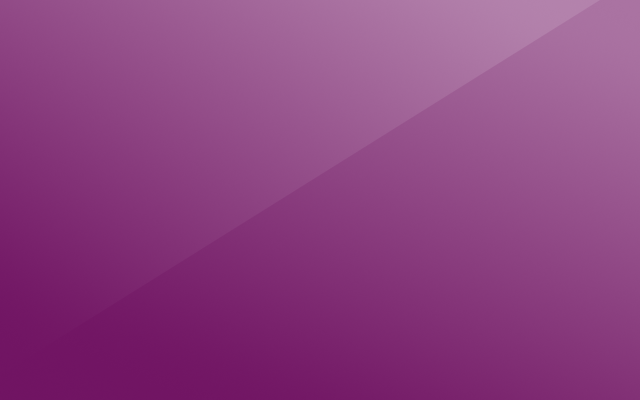
Give the GLSL for this background, as a Shadertoy shader.

```glsl
// Plum to pale mauve gradient crossed by a lighter diagonal sheet.

// Clamp with rounded shoulders, so a ramp settles gently at both ends.
float softClamp(float x, float low, float high) {
    float k = 0.025;
    float raised = 0.5 * (x + low + sqrt((x - low) * (x - low) + k * k * 2.0));
    return 0.5 * (raised + high - sqrt((raised - high) * (raised - high) + k * k));
}

// Tone 0 is deep plum, tone 1 is pale mauve.
vec3 plumRamp(float tone) {
    return mix(vec3(0.442, 0.080, 0.388), vec3(0.705, 0.515, 0.677), tone);
}

void mainImage(out vec4 fragColor, in vec2 fragCoord) {
    vec2 uv = fragCoord / iResolution.xy;

    // Each side of the fold has its own slanted ramp.
    float lowerGreen = softClamp(dot(uv, vec2(0.205, 0.306)) - 0.016, 0.075, 0.455);
    float upperGreen = softClamp(dot(uv, vec2(0.290, 0.290)), 0.075, 0.515);
    vec3 lower = plumRamp((lowerGreen - 0.08) / 0.435);
    vec3 upper = plumRamp((upperGreen - 0.08) / 0.435);

    // Straight fold rising to the right, smoothed over about a pixel.
    float fold = uv.y - uv.x - 0.0625;
    float softness = 0.8 / iResolution.y;
    vec3 color = mix(lower, upper, smoothstep(-softness, softness, fold));

    // Fine dither hides banding.
    float grain = fract(sin(dot(fragCoord, vec2(12.99, 78.23))) * 43758.5);
    fragColor = vec4(color + (grain - 0.5) / 255.0, 1.0);
}
```
